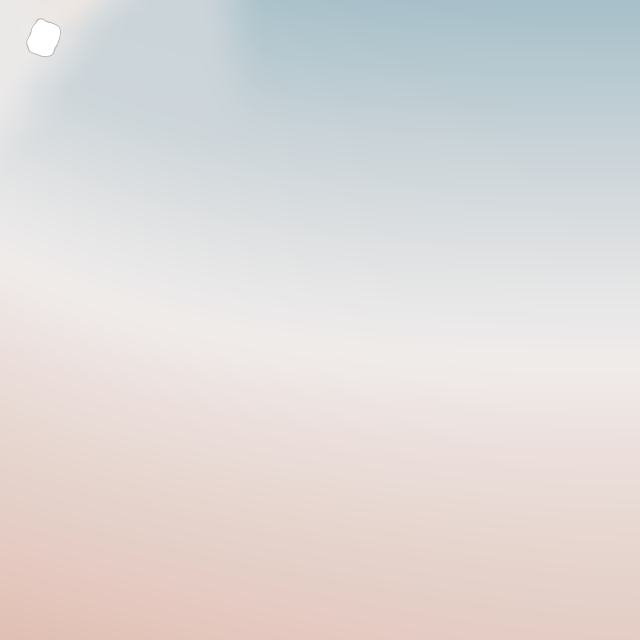
This background is drawn by a three.js fragment shader. Its source:

```glsl
#define BEND_LOW 0.19
#define BEND_HIGH 0.16
#define HAZE_EDGE 0.37
#define HAZE_LEVEL 0.74
#define CLOUD_REACH 0.21
#define CLOUD_NOISE 0.05
#define SPOT_CENTER vec2(0.068, 0.940)
#define SPOT_SIZE vec2(0.022, 0.028)
#define SPOT_TILT 0.36
#define SPOT_RIM 0.0016

varying vec2 vUv;

float hash(vec2 p) {
  vec3 q = fract(vec3(p.xyx) * 0.1031);
  q += dot(q, q.yzx + 33.33);
  return fract((q.x + q.y) * q.z);
}

float valueNoise(vec2 p) {
  vec2 cell = floor(p);
  vec2 f = fract(p);
  f = f * f * (3.0 - 2.0 * f);
  float low = mix(hash(cell), hash(cell + vec2(1.0, 0.0)), f.x);
  float high = mix(hash(cell + vec2(0.0, 1.0)), hash(cell + 1.0), f.x);
  return mix(low, high, f.y);
}

float cloudNoise(vec2 p) {
  float sum = 0.0;
  float weight = 0.5;
  for (int i = 0; i < 3; i++) {
    sum += weight * valueNoise(p);
    p = p * 2.0 + 7.3;
    weight *= 0.5;
  }
  return sum;
}

float ramp(float from, float to, float level) {
  return clamp((level - from) / (to - from), 0.0, 1.0);
}

// Rose below, pale in the middle, blue above
vec3 skyColor(float level) {
  vec3 color = vec3(0.878, 0.750, 0.700);
  color = mix(color, vec3(0.900, 0.792, 0.760), ramp(-0.19, -0.05, level));
  color = mix(color, vec3(0.894, 0.818, 0.785), ramp(-0.05, 0.05, level));
  color = mix(color, vec3(0.906, 0.845, 0.818), ramp(0.05, 0.17, level));
  color = mix(color, vec3(0.922, 0.873, 0.862), ramp(0.17, 0.29, level));
  color = mix(color, vec3(0.940, 0.924, 0.916), ramp(0.29, 0.43, level));
  color = mix(color, vec3(0.910, 0.908, 0.910), ramp(0.43, 0.52, level));
  color = mix(color, vec3(0.875, 0.882, 0.886), ramp(0.52, 0.60, level));
  color = mix(color, vec3(0.835, 0.857, 0.868), ramp(0.60, 0.68, level));
  color = mix(color, vec3(0.785, 0.825, 0.846), ramp(0.68, 0.78, level));
  color = mix(color, vec3(0.728, 0.795, 0.820), ramp(0.78, 0.87, level));
  return mix(color, vec3(0.655, 0.750, 0.790), ramp(0.87, 1.0, level));
}

float roundedBox(vec2 p, vec2 halfSize, float radius) {
  vec2 q = abs(p) - halfSize + radius;
  return length(max(q, 0.0)) + min(max(q.x, q.y), 0.0) - radius;
}

void main() {
  vec2 uv = vUv;

  // Bands climb toward the left edge
  float lift = smoothstep(0.05, 0.5, uv.y);
  float bend = mix(BEND_LOW, BEND_HIGH, lift);
  float level = uv.y - bend * pow(max(1.0 - uv.x, 0.0), mix(1.5, 3.0, lift));

  // Haze holds back the blue on the left
  float haze = 1.0 - smoothstep(HAZE_EDGE - 0.06, HAZE_EDGE + 0.05, uv.x);
  float excess = max(level - HAZE_LEVEL, 0.0);
  level -= excess * 0.88 * haze;
  vec3 color = skyColor(level);

  // Pale cloud in the upper left corner
  float puff = cloudNoise(uv * 16.0) - 0.44;
  float cloudEdge = uv.x - CLOUD_REACH + 0.78 * (1.0 - uv.y);
  float cloud = 1.0 - smoothstep(-0.11, 0.03, cloudEdge + CLOUD_NOISE * puff);
  float warmth = exp(-150.0 * dot(uv - vec2(0.13, 1.0), uv - vec2(0.13, 1.0)));
  vec3 cloudColor = mix(vec3(0.925, 0.917, 0.914), vec3(0.938, 0.910, 0.890), warmth);
  color = mix(color, cloudColor + 0.02 * puff, cloud * 0.95);

  // Small white spot with a thin gray rim
  vec2 offset = uv - SPOT_CENTER;
  float c = cos(SPOT_TILT);
  float s = sin(SPOT_TILT);
  vec2 local = vec2(c * offset.x - s * offset.y, s * offset.x + c * offset.y);
  float spot = roundedBox(local, SPOT_SIZE, 0.014);
  spot += 0.004 * (valueNoise(uv * 110.0) - 0.5);
  float rim = 1.0 - smoothstep(0.0, SPOT_RIM, abs(spot));
  color = mix(color, vec3(1.0), 1.0 - smoothstep(-0.001, 0.001, spot));
  color = mix(color, vec3(0.68), rim * 0.8);

  gl_FragColor = vec4(color, 1.0);
}
```
